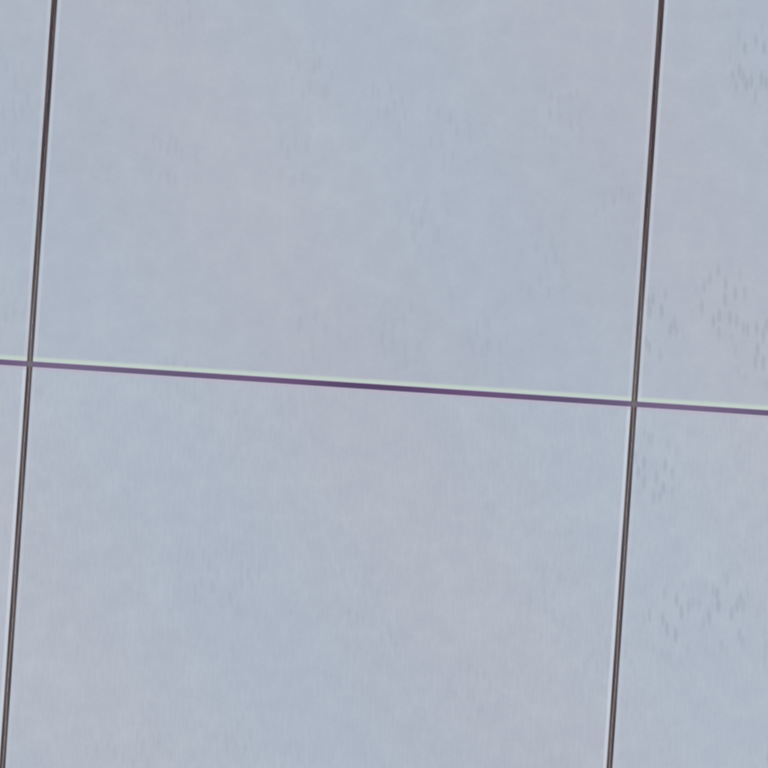
This texture is drawn by a WebGL 2 fragment shader. Its source:

```glsl
#version 300 es
precision highp float;
// Large pale blue-grey wall tiles, slightly tilted, with thin dark joints and faint mottling.
uniform vec2 u_resolution;
out vec4 outColor;

const vec3 TILE_SHADE = vec3(0.675, 0.705, 0.758);
const vec3 TILE_LIGHT = vec3(0.712, 0.745, 0.792);
const vec3 GROUT_DARK = vec3(0.29, 0.25, 0.26);
const vec3 GROUT_GREY = vec3(0.45, 0.43, 0.42);
const vec3 GROUT_PURPLE = vec3(0.35, 0.27, 0.41);
const vec3 CROSSING = vec3(0.45, 0.43, 0.45);
const vec3 RIM_WHITE = vec3(0.80, 0.83, 0.87);
const vec3 RIM_GREEN = vec3(0.77, 0.84, 0.79);
const vec3 RIM_PINK = vec3(0.73, 0.69, 0.77);

const vec2 TILE_SIZE = vec2(0.7905, 0.79);
const vec2 JOINT_ORIGIN = vec2(0.003, 0.5286);
const vec2 JOINT_SLOPE = vec2(0.068, -0.0664);

vec2 hash2(vec2 cell) {
  vec2 q = vec2(dot(cell, vec2(127.1, 311.7)), dot(cell, vec2(269.5, 183.3)));
  return fract(sin(q) * 43758.5);
}

// Distance to the nearest scattered feature point
float cellular(vec2 p) {
  vec2 cell = floor(p), f = fract(p);
  float nearest = 2.0;
  for (int y = -1; y <= 1; y++) {
    for (int x = -1; x <= 1; x++) {
      vec2 offset = vec2(x, y);
      nearest = min(nearest, distance(f, offset + hash2(cell + offset)));
    }
  }
  return nearest;
}

// Layered cellular noise, centred near zero
float mottle(vec2 p, float frequency) {
  float sum = 0.0, weight = 0.5;
  for (int i = 0; i < 4; i++) {
    sum += weight * (cellular(p * frequency + float(i) * 17.3) - 0.46);
    frequency *= 2.1;
    weight *= 0.75;
  }
  return sum;
}

// Slow undulation from layered sines
float waves(vec2 p) {
  return 0.5 * sin(p.x * 7.0 + 2.0 * sin(p.y * 5.0)) + 0.3 * sin(p.y * 13.0 + p.x * 9.0);
}

// Smooth stripe of the given half width
float stripe(float d, float halfWidth, float blur) {
  return 1.0 - smoothstep(halfWidth - blur, halfWidth + blur, abs(d));
}

// Signed distance to the nearest repeated joint
float jointDistance(float coord, float period) {
  return (fract(coord / period + 0.5) - 0.5) * period;
}

vec3 tileSurface(vec2 p, vec2 tile, float lowerRow) {
  float tone = 0.36 + 0.16 * waves(p) + 0.18 * (hash2(tile + 3.0).x - 0.5);
  tone += 0.75 * mottle(p, 24.0) + 0.10 * lowerRow;
  tone += 0.35 * lowerRow * (cellular(p * vec2(210.0, 45.0)) - 0.46);
  vec3 color = mix(TILE_SHADE, TILE_LIGHT, clamp(tone, -0.3, 1.2));
  // Sparse upright scuffs, strongest on the right-hand tiles
  float patches = 1.0 - smoothstep(0.12, 0.35, cellular(p * vec2(7.0, 5.0) + 4.0));
  float scratches = 1.0 - smoothstep(0.1, 0.4, cellular(p * vec2(90.0, 28.0)));
  float wear = patches * scratches * (tile.x > 0.5 ? 0.035 : 0.012);
  // Slight warm and cool drift
  float tint = 0.006 * sin(p.x * 11.0 + p.y * 6.0);
  return color - wear + vec3(tint, 0.0, -0.5 * tint);
}

void main() {
  vec2 p = gl_FragCoord.xy / u_resolution;
  float blur = max(0.0016, 0.8 / min(u_resolution.x, u_resolution.y));

  // Skewed tile coordinates and joint distances
  vec2 q = p - JOINT_ORIGIN - JOINT_SLOPE * p.yx;
  vec2 tile = floor(q / TILE_SIZE);
  vec2 d = vec2(jointDistance(q.x, TILE_SIZE.x), jointDistance(q.y, TILE_SIZE.y));
  float lowerRow = 1.0 - smoothstep(-0.004, 0.004, q.y);
  vec3 color = tileSurface(p, tile, lowerRow);

  // Bright bevels beside upright joints, changing side between rows
  float leftRim = stripe(d.x + 0.0065, 0.002, 0.002);
  float rightRim = stripe(d.x - 0.0065, 0.002, 0.002);
  color = mix(color, RIM_WHITE, leftRim * mix(0.35, 0.75, lowerRow));
  color = mix(color, RIM_WHITE, rightRim * mix(0.4, 0.2, lowerRow));

  // Greenish upper and pinkish lower edges of level joints
  color = mix(color, RIM_GREEN, stripe(d.y - 0.0062, 0.003, 0.003) * 0.8);
  color = mix(color, RIM_PINK, stripe(d.y + 0.0058, 0.002, 0.002) * 0.6);

  // Upright grout: dark above, grey-cored with dark edges below
  float fade = smoothstep(0.35, 0.0, q.y) * (1.0 - lowerRow);
  float core = stripe(d.x, 0.0012, 0.0014) * max(lowerRow, fade);
  vec3 grout = mix(GROUT_DARK, GROUT_GREY, core * 0.9 + 0.2 * fade);
  grout += 0.04 * sin(p.y * 41.0 + 3.0 * tile.x);
  color = mix(color, grout, stripe(d.x, 0.0036, blur) * 0.95);

  // Level grout: purple, uneven in depth along its length
  float depth = 0.86 + 0.1 * sin(p.x * 8.0 - 2.5);
  vec3 purple = GROUT_PURPLE + 0.03 * sin(p.x * 23.0) * vec3(1.0, 0.6, 0.8);
  color = mix(color, purple, stripe(d.y, 0.0034, blur) * depth);

  // Greyer filler where joints meet
  color = mix(color, CROSSING, 1.0 - smoothstep(0.002, 0.0065, length(d)));
  outColor = vec4(color, 1.0);
}
```
